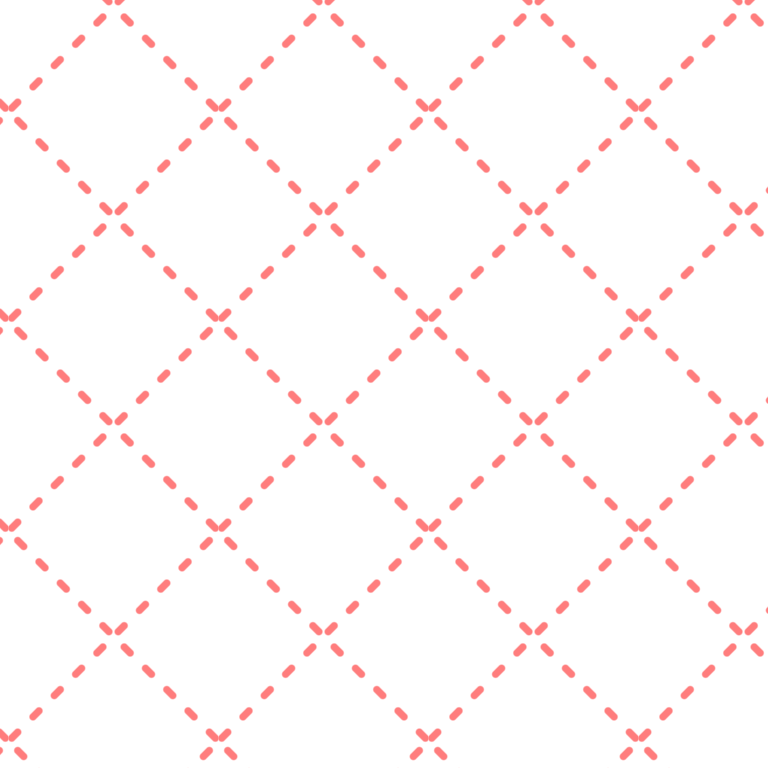
A Shadertoy shader for this pattern:

```glsl
// Diamond lattice of round-capped coral dashes on white.

const vec3 PAPER = vec3(1.0);
const vec3 CORAL = vec3(1.0, 0.49, 0.49);

const float PERIOD = 140.0 / 512.0;        // lattice size in canvas heights
const vec2 CROSSING = vec2(0.558, 0.5816); // one crossing of the lines

// The values below are in lattice units.
const float DASHES = 10.0;       // dashes along one period of a line
const float DASH_STEP = 0.1014;  // spacing of neighbouring dashes
const float DASH_START = 0.058;  // first dash after a crossing
const float HALF_LENGTH = 0.0202;
const float RADIUS = 0.0171;

// Distance to a capsule lying along x.
float capsule(vec2 p, float halfLength, float radius) {
    p.x = max(abs(p.x) - halfLength, 0.0);
    return length(p) - radius;
}

// Distance to the dashes on the parallel lines y = x + n, for whole n.
// The dash sequence restarts each period, so the last gap is shorter.
float dashedDiagonals(vec2 p, float start, float stride, float count) {
    float offset = p.y - p.x;
    float line = round(offset);
    float halfSeam = 0.5 * (1.0 - (count - 1.0) * stride);
    float along = 0.5 * (p.x + p.y - line) - start;
    along = fract(along + halfSeam) - halfSeam;
    along -= stride * clamp(round(along / stride), 0.0, count - 1.0);
    vec2 local = vec2(along * sqrt(2.0), (offset - line) / sqrt(2.0));
    return capsule(local, HALF_LENGTH, RADIUS);
}

void mainImage(out vec4 fragColor, in vec2 fragCoord) {
    // Lattice coordinates with y pointing down
    vec2 p = (fragCoord / iResolution.y - CROSSING) / PERIOD;
    p.y = -p.y;

    // Both diagonal directions mirror each other
    float falling = dashedDiagonals(p, DASH_START, DASH_STEP, DASHES);
    float rising = dashedDiagonals(vec2(-p.x, p.y), DASH_START, DASH_STEP, DASHES);
    float dist = min(falling, rising);

    // Smooth edge about one pixel to either side
    float pixel = 1.0 / (iResolution.y * PERIOD);
    float ink = 1.0 - smoothstep(-pixel, pixel, dist);
    fragColor = vec4(mix(PAPER, CORAL, ink), 1.0);
}
```
